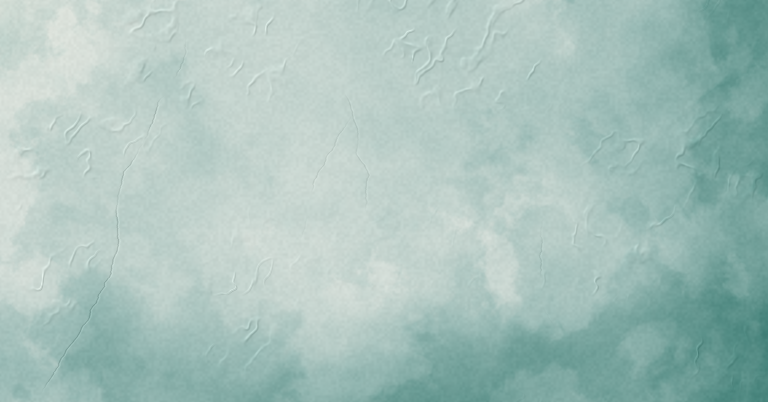
Give the GLSL for this texture, as a WebGL 1 fragment shader.

```glsl
precision highp float;
// Weathered teal plaster: a pale wall that deepens to the right and the bottom.
// Warped rough noise gives clouds, ragged stains and scuffs; an embossed height
// field adds short broken creases and grit, and a loop draws hairline cracks.

uniform vec2 u_resolution;

const vec3 PALE = vec3(0.785, 0.840, 0.818);
const vec3 MID  = vec3(0.600, 0.730, 0.710);
const vec3 DEEP = vec3(0.320, 0.545, 0.515);
const vec3 CORNER_GLOW = vec3(0.09, 0.055, 0.045);

const float MID_TONE = 0.40;       // tone at which MID is reached
const float BASE_TONE = 0.05;
const float RIGHT_SHADE = 0.66;
const float BOTTOM_SHADE = 0.66;
const float CLOUD_CONTRAST = 0.55;
const float STAIN_STRENGTH = 0.42;
const float SCUFF_STRENGTH = 0.13;
const float MOTTLE_STRENGTH = 0.20;
const float ROUGHNESS = 0.57;      // gain of each noise octave
const float RELIEF_STRENGTH = 0.085;
const float GRAIN_STRENGTH = 0.032;
const float CRACK_WIDTH = 0.0018;
const float CRACK_DEPTH = 0.10;
const vec2 LIGHT_STEP = vec2(-0.0016, 0.0020);

float hash(vec2 p) {
  vec3 q = fract(p.xyx * vec3(0.1031, 0.1030, 0.0973));
  q += dot(q, q.yzx + 33.33);
  return fract((q.x + q.y) * q.z);
}

float noise(vec2 p) {
  vec2 cell = floor(p);
  vec2 f = fract(p);
  f = f * f * (3.0 - 2.0 * f);
  float low = mix(hash(cell), hash(cell + vec2(1.0, 0.0)), f.x);
  float high = mix(hash(cell + vec2(0.0, 1.0)), hash(cell + vec2(1.0)), f.x);
  return mix(low, high, f.y);
}

float fbm(vec2 p) {
  float sum = 0.0;
  float total = 0.0;
  float amplitude = 1.0;
  for (int i = 0; i < 6; i++) {
    sum += amplitude * noise(p);
    total += amplitude;
    p = mat2(1.6, 1.2, -1.2, 1.6) * p + 17.3;
    amplitude *= ROUGHNESS;
  }
  return sum / total;
}

// Broad shading, clouds, stains, scuffs and mottling: 0 is pale, 1 is deep
float wallTone(vec2 uv, vec2 p) {
  vec2 warp = vec2(fbm(p * 2.0 + 3.1), fbm(p * 2.0 + 11.7));
  vec2 wander = uv + 0.45 * (warp - 0.5);
  float right = RIGHT_SHADE * smoothstep(0.48, 1.0, wander.x + 0.08 * (uv.y - 0.5));
  float bottom = BOTTOM_SHADE * (1.0 - smoothstep(-0.05, 0.40, wander.y));
  bottom *= mix(0.4, 1.0, smoothstep(0.05, 0.45, uv.x));
  float tone = BASE_TONE + 1.0 - (1.0 - right) * (1.0 - bottom);

  float cloud = fbm(p * 2.2 + 1.1 * warp) - 0.5;
  float stain = smoothstep(0.51, 0.62, fbm(p * 4.2 + 0.7 * warp + 41.0));
  float scuff = smoothstep(0.53, 0.63, fbm(p * 6.5 + 73.0));
  float mottle = fbm(p * 15.0 + 29.0) - 0.5;
  float worn = smoothstep(0.35, 0.65, noise(p * 2.6 + 55.0));
  tone += cloud * CLOUD_CONTRAST * (0.7 + 1.3 * tone);
  tone += stain * STAIN_STRENGTH * (0.12 + max(tone, 0.0)) * (1.2 - tone);
  tone -= scuff * SCUFF_STRENGTH * worn;
  tone += mottle * MOTTLE_STRENGTH * (0.35 + 0.5 * worn + 0.5 * tone);
  return tone;
}

// Plaster height: short, broken, slanted creases in a few patches, over grit
float relief(vec2 p, float patches) {
  vec2 jitter = vec2(noise(p * 21.0), noise(p * 21.0 + 5.0)) - 0.5;
  jitter += 0.4 * (vec2(noise(p * 60.0), noise(p * 60.0 + 9.0)) - 0.5);
  vec2 slanted = mat2(0.86, 0.5, -0.5, 0.86) * (p + 0.035 * jitter);
  float ridge = (noise(slanted * vec2(34.0, 13.0)) - 0.52) / 0.085;
  float broken = smoothstep(0.42, 0.68, noise(p * 17.0 + 31.0));
  float grit = 0.30 * noise(p * 48.0) + 0.26 * noise(p * 95.0);
  return 1.1 * exp(-ridge * ridge) * broken * patches + 0.5 * grit;
}

// Wandering hairlines with a lit lip: the first is long, the rest faint
float cracks(vec2 p, float pixel) {
  float shade = 0.0;
  float width = max(CRACK_WIDTH, 0.5 * pixel);
  for (int i = 0; i < 4; i++) {
    float id = float(i);
    float faint = min(id, 1.0);
    float start = 0.16 + 0.42 * id;
    float lean = mix(0.36, mix(-0.5, 0.6, hash(vec2(id, 7.0))), faint);
    float path = start + lean * p.y + 0.12 * (noise(vec2(p.y * 3.5, id * 9.0)) - 0.5)
               + 0.035 * (fbm(vec2(p.y * 16.0, id * 5.0)) - 0.5);
    float side = (p.x - path) / width;
    float centre = mix(0.4, mix(0.2, 0.8, hash(vec2(id, 13.0))), faint);
    float span = mix(0.56, 0.17, faint);
    float visible = 1.0 - smoothstep(span * 0.6, span, abs(p.y - centre));
    visible *= smoothstep(0.15, 0.65, noise(vec2(p.y * 14.0, id + 20.0)));
    float groove = exp(-side * side);
    float lip = exp(-(side - 2.0) * (side - 2.0));
    shade += visible * mix(1.0, 0.5, faint) * (0.5 * lip - groove);
  }
  return shade;
}

void main() {
  vec2 uv = gl_FragCoord.xy / u_resolution;
  vec2 p = gl_FragCoord.xy / u_resolution.y;

  float tone = clamp(wallTone(uv, p), -0.08, 1.15);
  vec3 color = mix(PALE, MID, min(tone / MID_TONE, 1.0));
  color = mix(color, DEEP, max((tone - MID_TONE) / (1.0 - MID_TONE), 0.0));
  color += CORNER_GLOW * exp(-4.5 * length(p - vec2(0.0, 1.0)));

  // Surface lighting, with creases kept clear of the calm centre
  float rim = smoothstep(0.12, 0.38, length(uv - 0.5));
  float patches = smoothstep(0.50, 0.74, noise(p * 4.3 + 8.4)) * mix(0.15, 1.0, rim);
  float slope = relief(p - LIGHT_STEP, patches) - relief(p + LIGHT_STEP, patches);
  float grain = noise(p * 150.0) - 0.5;
  float light = RELIEF_STRENGTH * slope + GRAIN_STRENGTH * grain;
  light += CRACK_DEPTH * cracks(p, 1.0 / u_resolution.y);
  gl_FragColor = vec4(clamp(color + light, 0.0, 1.0), 1.0);
}
```
